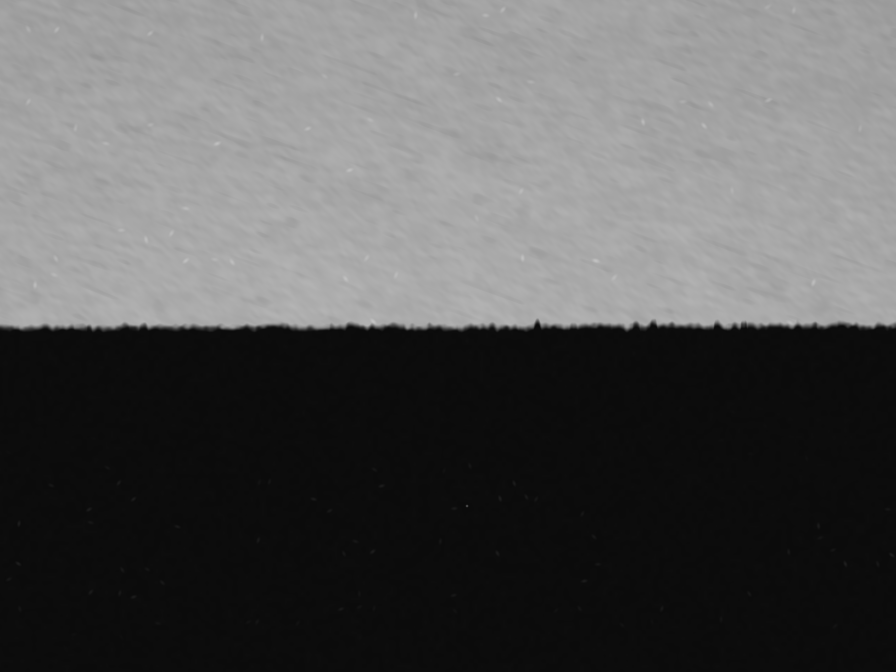
Reproduce this texture procedurally as a WebGL 1 fragment shader.

```glsl
precision highp float;
// Pale fibrous paper above a matte black field, meeting at a ragged ink edge.
// Stretched value noise makes the fibres, a noisy height line makes the edge,
// and a sparse jittered grid scatters bright flecks and faint dust.

uniform vec2 u_resolution;

float hash(vec2 p) {
  vec3 q = fract(vec3(p.xyx) * 0.1031);
  q += dot(q, q.yzx + 33.33);
  return fract((q.x + q.y) * q.z);
}

float noise(vec2 p) {
  vec2 cell = floor(p);
  vec2 f = fract(p);
  f = f * f * (3.0 - 2.0 * f);
  float low = mix(hash(cell), hash(cell + vec2(1.0, 0.0)), f.x);
  float high = mix(hash(cell + vec2(0.0, 1.0)), hash(cell + vec2(1.0, 1.0)), f.x);
  return mix(low, high, f.y);
}

float signedNoise(vec2 p) {
  return noise(p) * 2.0 - 1.0;
}

vec2 rotate(vec2 p, float angle) {
  float c = cos(angle);
  float s = sin(angle);
  return vec2(c * p.x - s * p.y, s * p.x + c * p.y);
}

// One soft spot per grid cell, present with the given chance.
float specks(vec2 p, float density, float chance, float radius) {
  vec2 cell = floor(p * density);
  vec2 jitter = vec2(hash(cell + 17.0), hash(cell + 53.0));
  vec2 offset = fract(p * density) - mix(vec2(0.25), vec2(0.75), jitter);
  offset = rotate(offset, hash(cell + 91.0) * 3.14) * vec2(0.65, 1.2);
  float present = step(1.0 - chance, hash(cell + 7.0));
  float spot = 1.0 - smoothstep(0.0, radius, length(offset));
  return present * spot * (0.4 + 0.6 * hash(cell + 31.0));
}

// Fine grain plus thin fibres that slope down to the right.
float paperGrain(vec2 p) {
  vec2 along = rotate(p, 0.35);
  float fibres = signedNoise(along * vec2(45.0, 130.0) + 11.0);
  float fineFibres = signedNoise(rotate(p, 0.75) * vec2(80.0, 190.0) + 47.0);
  float mottle = signedNoise(along * vec2(14.0, 28.0) + 5.0);
  float crease = smoothstep(0.72, 0.95, noise(along * vec2(28.0, 110.0) + 83.0));
  return 0.017 * fibres + 0.012 * fineFibres + 0.008 * mottle - 0.025 * crease;
}

float paperTone(vec2 p, float aspect) {
  float toEdge = clamp((1.0 - p.y) / 0.487, 0.0, 1.0);
  float sideways = (p.x / aspect - 0.45) * 2.0;
  float tone = mix(0.635, 0.678, toEdge) - 0.014 * sideways * sideways;
  tone += paperGrain(p);
  return tone + 0.09 * specks(p, 30.0, 0.09, 0.16);
}

float inkTone(vec2 p) {
  float dustBand = smoothstep(0.03, 0.14, p.y) * (1.0 - smoothstep(0.25, 0.36, p.y));
  float dust = specks(p + 3.0, 48.0, 0.06, 0.22) * (0.1 + 0.9 * dustBand);
  float tone = 0.046 + 0.004 * signedNoise(p * 120.0);
  float brightDot = 1.0 - smoothstep(0.0, 0.003, length(p - vec2(0.695, 0.247)));
  return tone + 0.075 * dust + 0.3 * brightDot;
}

// Height of the ink boundary, rougher towards the right.
float edgeHeight(float x, float aspect) {
  float roughness = mix(0.5, 1.0, smoothstep(0.3, 0.5, x / aspect));
  float ragged = 0.0022 * signedNoise(vec2(x * 55.0, 3.0));
  ragged += 0.0022 * signedNoise(vec2(x * 150.0, 9.0));
  float tuft = 0.005 * smoothstep(0.65, 0.95, noise(vec2(x * 75.0, 21.0)));
  return mix(0.5115, 0.5145, x / aspect) + roughness * (ragged + tuft);
}

void main() {
  vec2 p = gl_FragCoord.xy / u_resolution.y;
  float aspect = u_resolution.x / u_resolution.y;

  // Soft ink boundary with small blotches inside the transition.
  float height = p.y - edgeHeight(p.x, aspect);
  height += 0.0018 * signedNoise(p * vec2(130.0, 160.0) + 61.0);
  float paperMask = smoothstep(-0.0055, 0.0065, height);

  float tone = mix(inkTone(p), paperTone(p, aspect), paperMask);
  gl_FragColor = vec4(vec3(tone), 1.0);
}
```
